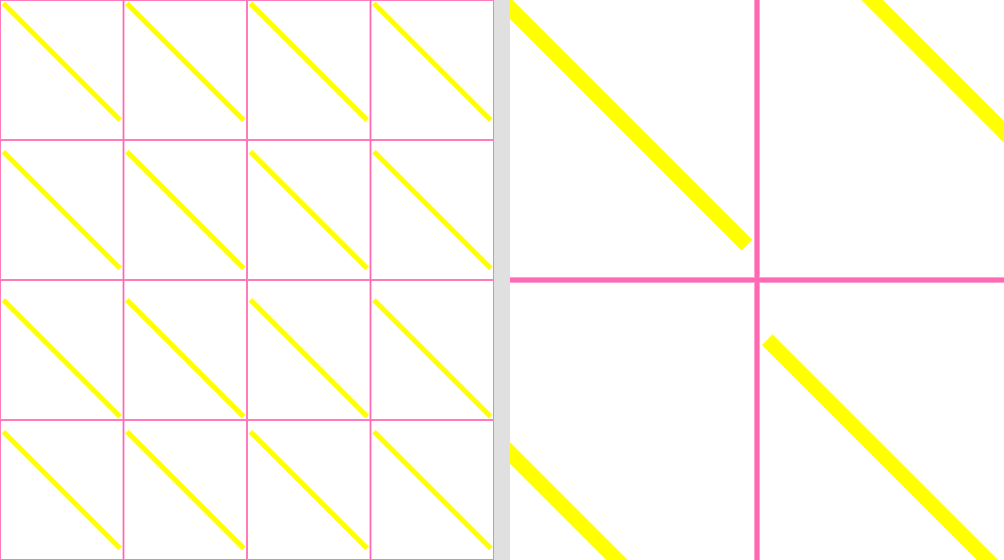
Left, the full canvas; right, a detail of the centre.
Reproduce this pattern procedurally as a Shadertoy shader.

```glsl
// Four by four pink grid with a yellow diagonal bar in each cell, shifted row by row.

// Signed distance to a box of the given half size
float boxDistance(vec2 p, vec2 halfSize) {
    vec2 d = abs(p) - halfSize;
    return length(max(d, 0.0)) + min(max(d.x, d.y), 0.0);
}

// Antialiased coverage of a shape from its signed distance
float coverage(float dist, float pixel) {
    return clamp(0.5 - dist / pixel, 0.0, 1.0);
}

void mainImage(out vec4 fragColor, in vec2 fragCoord) {
    // One unit is the width of a cell
    float pixel = 4.0 / iResolution.x;
    vec2 p = fragCoord * pixel;
    vec2 cellSize = vec2(1.0, iResolution.y / iResolution.x);
    float row = floor(p.y / cellSize.y);
    vec2 local = (fract(p / cellSize) - 0.5) * cellSize;

    // Bars sit centred, low, centred, high, counted from the bottom row
    float slack = 0.5 * (cellSize.y - 1.0);
    vec2 bar = local + vec2(0.0, slack * sin(row * 1.5708));

    // Rotate so the falling diagonal runs along x
    bar = vec2(bar.x - bar.y, bar.x + bar.y) * 0.70711;
    float barDist = boxDistance(bar, vec2(0.668, 0.0205));

    // Distance to the nearest cell border
    vec2 edge = 0.5 * cellSize - abs(local);
    float gridDist = min(edge.x, edge.y) - 0.0071;

    vec3 color = vec3(1.0);
    color = mix(color, vec3(1.0, 1.0, 0.0), coverage(barDist, pixel));
    color = mix(color, vec3(1.0, 0.41, 0.706), coverage(gridDist, pixel));
    fragColor = vec4(color, 1.0);
}
```
